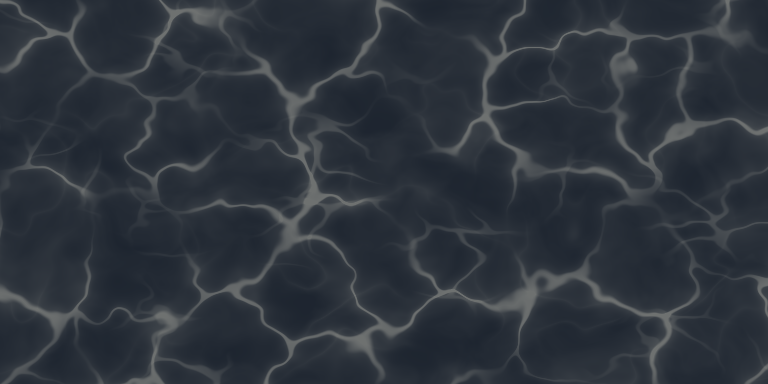
Write a Shadertoy shader that draws this texture.

```glsl
const vec3 DEEP_WATER = vec3(0.113, 0.142, 0.184);
const vec3 PALE_LIGHT = vec3(0.430, 0.442, 0.440);

vec2 hash2(vec2 p) {
    vec3 q = fract(p.xyx * vec3(0.1031, 0.1030, 0.0973));
    q += dot(q, q.yzx + 33.33);
    return fract((q.xx + q.yz) * q.zy);
}

float gradientDot(vec2 cell, vec2 offset, vec2 f) {
    float angle = 6.2832 * hash2(cell + offset).x;
    return dot(vec2(cos(angle), sin(angle)), f - offset);
}

// Gradient noise, roughly -0.7 to 0.7
float noise(vec2 p) {
    vec2 i = floor(p), f = p - i;
    vec2 u = f * f * f * (f * (f * 6.0 - 15.0) + 10.0);
    return mix(mix(gradientDot(i, vec2(0, 0), f), gradientDot(i, vec2(1, 0), f), u.x),
               mix(gradientDot(i, vec2(0, 1), f), gradientDot(i, vec2(1, 1), f), u.x), u.y);
}

float fbm(vec2 p, int octaves) {
    float sum = 0.0, amplitude = 1.0;
    for (int i = 0; i < octaves; i++) {
        sum += amplitude * noise(p);
        p = mat2(1.6, 1.2, -1.2, 1.6) * p + 17.3;
        amplitude *= 0.5;
    }
    return sum;
}

vec2 warp(vec2 p, float frequency, float amount) {
    vec2 q = p * frequency;
    return p + amount * vec2(fbm(q + 41.7, 3), fbm(q + 93.1, 3));
}

// Distance to the nearest cell border, rounded where borders meet
float borderDistance(vec2 p, float roundness) {
    vec2 base = floor(p), nearest = vec2(0), nearestCell = vec2(0);
    float best = 1e3;
    for (int y = -1; y <= 1; y++)
    for (int x = -1; x <= 1; x++) {
        vec2 cell = base + vec2(x, y);
        vec2 r = cell + hash2(cell) - p;
        if (dot(r, r) < best) {
            best = dot(r, r);
            nearest = r;
            nearestCell = cell;
        }
    }
    float sum = 1e-6;
    for (int y = -2; y <= 2; y++)
    for (int x = -2; x <= 2; x++) {
        if (x == 0 && y == 0) continue;
        vec2 cell = nearestCell + vec2(x, y);
        vec2 r = cell + hash2(cell) - p;
        float d = dot(0.5 * (nearest + r), normalize(r - nearest));
        sum += exp(-d * roundness);
    }
    return max(-log(sum) / roundness, 0.0);
}

// Bright core with soft shoulders
float filament(float d, float width) {
    float core = 1.0 - smoothstep(0.3 * width, 1.4 * width, d);
    return 0.7 * core + 0.3 * exp(-d / (1.8 * width));
}

float patches(vec2 p, float low, float high) {
    return smoothstep(low, high, noise(p));
}

void mainImage(out vec4 fragColor, in vec2 fragCoord) {
    vec2 uv = fragCoord / iResolution.y;
    vec2 p = uv * vec2(3.7, 4.3) + 5.0;

    // Main net of light, swelling and fading along its strands
    float mainBorder = borderDistance(warp(p, 1.3, 0.32), 30.0);
    float mainPower = patches(p * 0.95 + 7.0, -0.38, 0.22);
    float mainWidth = mix(0.014, 0.046, patches(p * 1.4 + 61.0, -0.35, 0.45));
    float light = 0.66 * mainPower * filament(mainBorder, mainWidth);
    light += 0.22 * mix(0.4, 1.0, mainPower) * exp(-mainBorder * 7.5);

    // Finer broken strands
    vec2 fine = warp(p * vec2(1.25, 1.75) + 23.0, 0.9, 0.5);
    float fineBorder = borderDistance(fine, 26.0);
    float finePower = patches(p * 0.8 + 35.0, 0.0, 0.45);
    light += finePower * (0.38 * filament(fineBorder, 0.035) + 0.08 * exp(-fineBorder * 6.0));

    // Faint veils and cloudy depth
    vec2 veil = warp(p * 0.8 + 71.0, 1.1, 0.5);
    float ridge = exp(-abs(noise(veil * 1.5)) * 16.0);
    light += 0.13 * ridge * patches(p * 0.9 + 83.0, -0.3, 0.4);
    light += max(0.055 + 0.13 * fbm(veil * 1.6 + 9.0, 4), 0.0);

    fragColor = vec4(mix(DEEP_WATER, PALE_LIGHT, clamp(light, 0.0, 1.0)), 1.0);
}
```
